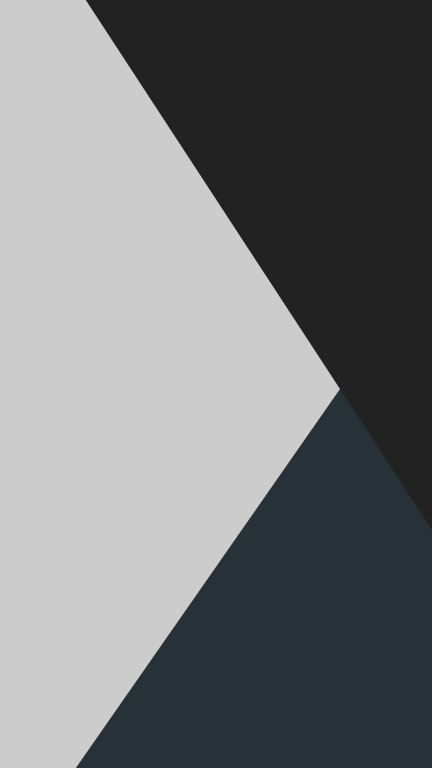
Write a WebGL 1 fragment shader that draws this background.

```glsl
precision highp float;
// Flat geometric background: a pale wedge pointing right between charcoal and slate panels.

uniform vec2 u_resolution;

// Corners in fractions of the canvas, origin at the lower left
#define UPPER_START vec2(0.1985, 1.0)
#define WEDGE_TIP   vec2(0.7870, 0.4935)
#define LOWER_START vec2(0.1755, 0.0)

#define PALE     vec3(0.800)
#define CHARCOAL vec3(0.133)
#define SLATE    vec3(0.149, 0.196, 0.216)

// Smooth coverage of the side to the left of the line from a to b
float leftOf(vec2 a, vec2 b) {
    vec2 start = a * u_resolution;
    vec2 along = normalize(b * u_resolution - start);
    vec2 offset = gl_FragCoord.xy - start;
    float signedDistance = along.x * offset.y - along.y * offset.x;
    return clamp(signedDistance + 0.5, 0.0, 1.0);
}

void main() {
    // Pale wedge over slate, split along the rising diagonal
    float aboveLower = leftOf(LOWER_START, WEDGE_TIP);
    vec3 color = mix(SLATE, PALE, aboveLower);

    // Charcoal panel covers everything beyond the falling diagonal
    float beyondUpper = leftOf(UPPER_START, WEDGE_TIP);
    color = mix(color, CHARCOAL, beyondUpper);

    gl_FragColor = vec4(color, 1.0);
}
```
